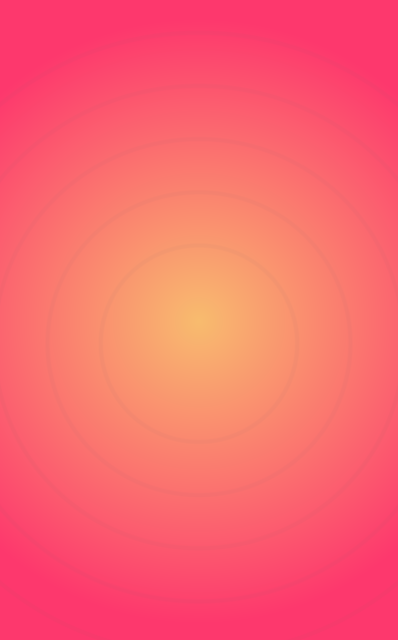
Reproduce this background procedurally as a Shadertoy shader.

```glsl
// Warm amber glow fading to pink, overlaid with faint concentric rings.

#define GLOW_CENTER vec2(0.0, 0.498)
#define GLOW_RADIUS 0.472
#define RING_CENTER vec2(0.0, 0.463)
#define RING_COUNT 5
#define RING_FIRST 0.1535
#define RING_STEP 0.0831
#define RING_WIDTH 0.0065
#define RING_OPACITY 0.045

const vec3 AMBER = vec3(0.973, 0.735, 0.432);
const vec3 PINK = vec3(0.992, 0.220, 0.426);
const vec3 RING_GREY = vec3(0.45, 0.36, 0.40);

// Coverage of a thin circular stroke, softened at both edges
float ringMask(float dist, float radius, float soften) {
    float edge = abs(dist - radius) - 0.5 * RING_WIDTH;
    return 1.0 - smoothstep(-soften, soften, edge);
}

void mainImage(out vec4 fragColor, in vec2 fragCoord) {
    // Canvas heights, with x measured from the vertical axis
    vec2 p = vec2(fragCoord.x - 0.5 * iResolution.x, fragCoord.y) / iResolution.y;
    float soften = max(1.0 / iResolution.y, 0.0012);

    // Radial glow
    float glow = clamp(length(p - GLOW_CENTER) / GLOW_RADIUS, 0.0, 1.0);
    vec3 color = mix(AMBER, PINK, glow);
    color.b += 0.03 * glow * (1.0 - glow);

    // Evenly spaced rings
    float dist = length(p - RING_CENTER);
    float rings = 0.0;
    for (int i = 0; i < RING_COUNT; i++) {
        float radius = RING_FIRST + RING_STEP * float(i);
        rings = max(rings, ringMask(dist, radius, soften));
    }
    color = mix(color, RING_GREY, RING_OPACITY * rings);

    fragColor = vec4(color, 1.0);
}
```
